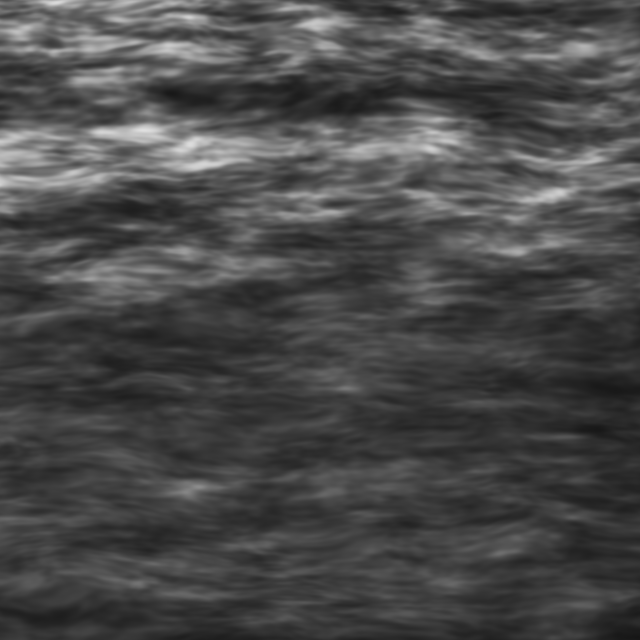
Reproduce this texture procedurally as a Shadertoy shader.

```glsl
const float BASE_LEVEL = 0.228;              // grey of the deep layer
const float MID_LIFT = 0.065;                // extra grey of the upper half
const float BAND_LIFT = 0.20;                // bright fibrous band
const float BAND_HEIGHT = 0.765;
const float BAND_TILT = -0.035;
const float BAND_WIDTH = 0.058;
const float DEEP_LAYER_LIFT = 0.05;
const vec2 POOL_CENTER = vec2(0.60, 0.855);  // dark lens under the surface
const vec2 POOL_RADIUS = vec2(0.20, 0.06);
const float POOL_DEPTH = 0.36;
const vec2 PATCH_SCALE = vec2(3.5, 15.0);    // noise cells across the canvas
const vec2 STREAK_SCALE = vec2(8.0, 36.0);
const vec2 SPECKLE_SCALE = vec2(19.0, 75.0);
const vec2 GRAIN_SCALE = vec2(42.0, 120.0);
const float WARP = 0.035;
const vec2 GLINT_GRID = vec2(5.0, 14.0);
const vec2 GLINT_SIZE = vec2(0.028, 0.0055);
const float GLINT_CHANCE = 0.32;
const float GLINT_GAIN = 0.20;

// Integer hash giving two values from 0 to 1
vec2 hash2(vec2 cell) {
    uvec2 q = uvec2(ivec2(cell) + 4096) * uvec2(1597u, 3812u);
    uint n = (q.x ^ q.y) * 1664525u + 1013904u;
    n = (n ^ (n >> 15)) * 2246822u;
    n = (n ^ (n >> 13)) * 3266489u;
    n ^= n >> 16;
    return vec2(n & 65535u, n >> 16) / 65535.0;
}

float cornerSlope(vec2 cell, vec2 offset) {
    return dot(hash2(cell) * 2.0 - 1.0, offset);
}

// Gradient noise, about -0.7 to 0.7
float noise(vec2 p) {
    vec2 i = floor(p), f = p - i;
    vec2 w = f * f * f * (f * (f * 6.0 - 15.0) + 10.0);
    vec2 e = vec2(1.0, 0.0);
    float low = mix(cornerSlope(i, f), cornerSlope(i + e, f - e), w.x);
    float high = mix(cornerSlope(i + e.yx, f - e.yx),
                     cornerSlope(i + 1.0, f - 1.0), w.x);
    return mix(low, high, w.y) * 1.25;
}

float bell(float x) {
    return exp(-x * x);
}

// Mean grey of the layers
float layers(vec2 uv, vec2 p) {
    float level = BASE_LEVEL + MID_LIFT * smoothstep(0.47, 0.63, p.y);
    float bandY = BAND_HEIGHT + BAND_TILT * p.x;
    level += BAND_LIFT * mix(1.1, 0.65, uv.x) * bell((p.y - bandY) / BAND_WIDTH);
    level += smoothstep(0.84, 0.98, uv.y) * mix(0.19, 0.03, uv.x);
    level += DEEP_LAYER_LIFT * bell((p.y - 0.11) / 0.05);
    level *= 1.0 - POOL_DEPTH * bell(length((p - POOL_CENTER) / POOL_RADIUS));
    float deep = 1.0 - smoothstep(0.45, 0.65, uv.y);
    level *= 1.0 - 0.28 * deep * smoothstep(0.75, 1.0, uv.x);
    return level * mix(0.82, 1.0, smoothstep(0.0, 0.07, uv.y));
}

// Sparse short bright echoes, one at most in each grid cell
float glints(vec2 p) {
    vec2 cell = floor(p * GLINT_GRID);
    vec2 pick = hash2(cell + 91.0);
    vec2 center = (cell + 0.35 + 0.3 * hash2(cell + 37.0)) / GLINT_GRID;
    vec2 d = (p - center) / (GLINT_SIZE * mix(0.6, 1.1, pick.y));
    return step(pick.x, GLINT_CHANCE) * mix(0.4, 1.0, pick.y) * exp(-dot(d, d));
}

void mainImage(out vec4 fragColor, in vec2 fragCoord) {
    vec2 uv = fragCoord / iResolution.xy;

    // Gentle waves bend the layers
    vec2 p = uv;
    p.y += WARP * noise(uv * vec2(2.6, 4.0) + 11.3);
    p.y += 0.3 * WARP * noise(uv * vec2(7.0, 11.0) + 23.7);
    p.x += 0.04 * noise(uv * vec2(6.0, 18.0) + 5.1);

    // Horizontal echoes from broad patches down to fine speckle
    float echo = 0.95 * noise(p * PATCH_SCALE + 3.7);
    echo += 0.90 * noise(p * STREAK_SCALE + 17.2);
    echo += 0.62 * noise(p * SPECKLE_SCALE + 41.9);
    echo += 0.26 * noise(p * GRAIN_SCALE + 67.4);

    // Contrast grows toward the surface, most at its left end
    float contrast = mix(0.62, 1.05, smoothstep(0.4, 0.8, uv.y));
    contrast += 0.35 * smoothstep(0.85, 0.97, uv.y) * (1.0 - uv.x);

    float grey = layers(uv, p) * exp(echo * contrast);
    grey += GLINT_GAIN * glints(p) * mix(0.5, 1.2, smoothstep(0.3, 0.8, uv.y));
    grey = min(grey, 0.5 + 0.5 * (1.0 - exp(1.0 - 2.0 * max(grey, 0.5))));
    fragColor = vec4(vec3(clamp(grey, 0.08, 0.92)), 1.0);
}
```
